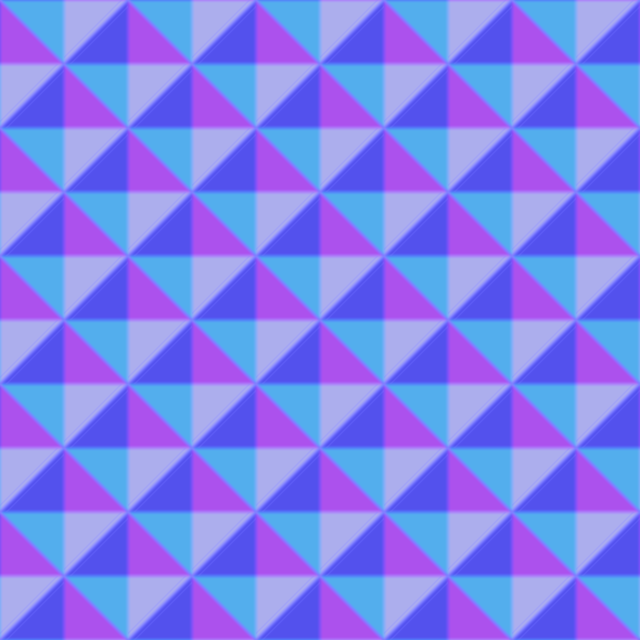
This texture map is drawn by a WebGL 2 fragment shader. Its source:

```glsl
#version 300 es
precision highp float;
// Tangent-space normal map of a checkerboard of square cells, each folded along
// a diagonal whose direction alternates. Every fold flips the sign of the slope,
// so soft signed ramps give the normal, which is then encoded as a colour.

uniform vec2 u_resolution;
out vec4 fragColor;

const float CELLS = 10.0;               // cells across and down
const float BEVEL = 0.055;              // half width of a soft fold, in cells
const vec2 FACET_TILT = vec2(0.35, 0.365);
const float GROOVE_OFFSET = 0.072;      // faint line beside the rising folds
const float GROOVE_WIDTH = 0.013;
const float GROOVE_DEPTH = 0.22;

// Signed ramp: -1 to 1 across a fold, 0 on its crease.
float foldRamp(float dist, float halfWidth) {
    return 2.0 * smoothstep(-halfWidth, halfWidth, dist) - 1.0;
}

// Thin soft line centred at a given distance on both sides of a fold.
float sideLine(float dist, float offset, float width) {
    float t = (abs(dist) - offset) / width;
    return exp(-t * t);
}

// Slope of the folded surface at a point measured in cells.
vec2 surfaceTilt(vec2 p) {
    vec2 cell = floor(p);
    vec2 local = p - cell;
    bool rising = mod(cell.x + cell.y, 2.0) < 0.5;

    // Signed distance to the diagonal, positive above it
    float diagonal = rising ? local.y - local.x : local.x + local.y - 1.0;
    diagonal *= inversesqrt(2.0);
    float slope = foldRamp(diagonal, BEVEL);
    if (rising) {
        slope *= 1.0 - GROOVE_DEPTH * sideLine(diagonal, GROOVE_OFFSET, GROOVE_WIDTH);
    }

    // Flatten each component toward the cell border it folds across
    vec2 border = min(local, 1.0 - local);
    vec2 flatten = vec2(foldRamp(border.x, BEVEL), foldRamp(border.y, BEVEL));
    vec2 direction = vec2(rising ? 1.0 : -1.0, 1.0);
    return FACET_TILT * direction * slope * flatten;
}

// Pack a unit normal into the 0 to 1 colour range.
vec3 encodeNormal(vec2 tilt) {
    float up = sqrt(max(0.0, 1.0 - dot(tilt, tilt)));
    return 0.5 + 0.5 * vec3(tilt, up);
}

void main() {
    vec2 uv = gl_FragCoord.xy / u_resolution;
    fragColor = vec4(encodeNormal(surfaceTilt(uv * CELLS)), 1.0);
}
```
